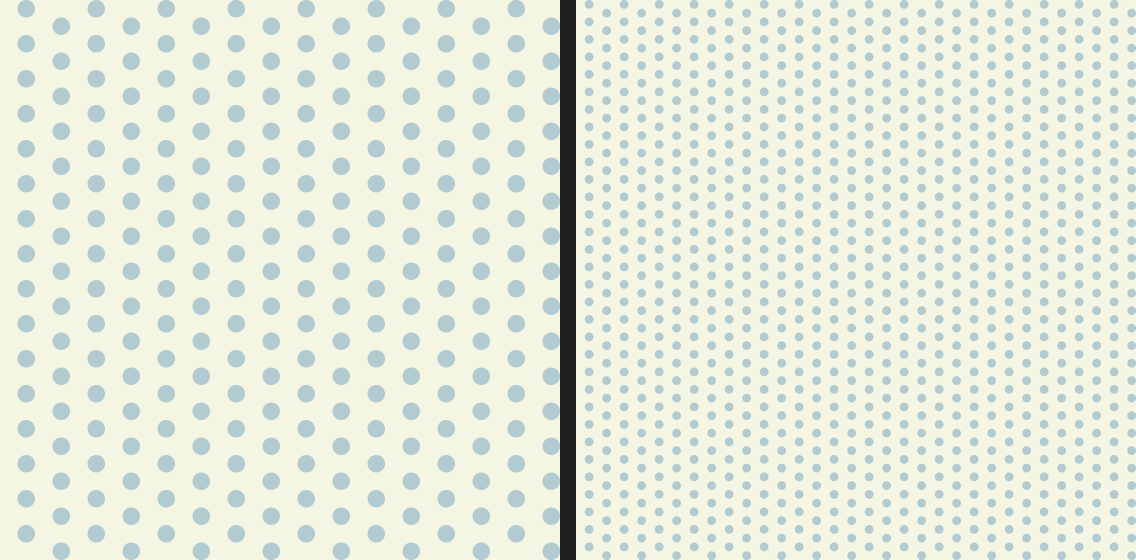
Left: one tile. Right: repeated 2 by 2.
This pattern is drawn by a WebGL 2 fragment shader. Its source:

```glsl
#version 300 es
precision highp float;

uniform vec2 u_resolution;
out vec4 fragColor;

const vec2 REPEATS = vec2(8.0, 16.0);        // cells across and down
const vec2 FIRST_DOT = vec2(0.375, 0.75);    // dot centre, in cell units
const vec2 STAGGER = vec2(0.5);              // offset of the second dot
const float DOT_RADIUS = 1.0 / 64.0;         // in canvas units
const float EDGE_SOFTNESS = 0.002;           // in canvas units
const vec3 CREAM = vec3(0.96, 0.96, 0.89);
const vec3 DUSTY_BLUE = vec3(0.70, 0.795, 0.82);

// Distance to the nearest centre of a wrapping lattice, in canvas units
float latticeDistance(vec2 uv, vec2 centre) {
    vec2 offset = fract(uv * REPEATS - centre + 0.5) - 0.5;
    return length(offset / REPEATS);
}

void main() {
    vec2 uv = gl_FragCoord.xy / u_resolution;

    // Two interleaved lattices form the staggered columns
    float centreDistance = min(latticeDistance(uv, FIRST_DOT),
                               latticeDistance(uv, FIRST_DOT + STAGGER));
    float dotDistance = centreDistance - DOT_RADIUS;

    // Edge stays at least one pixel wide on small canvases
    float edge = 0.5 * max(EDGE_SOFTNESS, 1.0 / min(u_resolution.x, u_resolution.y));
    float coverage = 1.0 - smoothstep(-edge, edge, dotDistance);

    fragColor = vec4(mix(CREAM, DUSTY_BLUE, coverage), 1.0);
}
```
